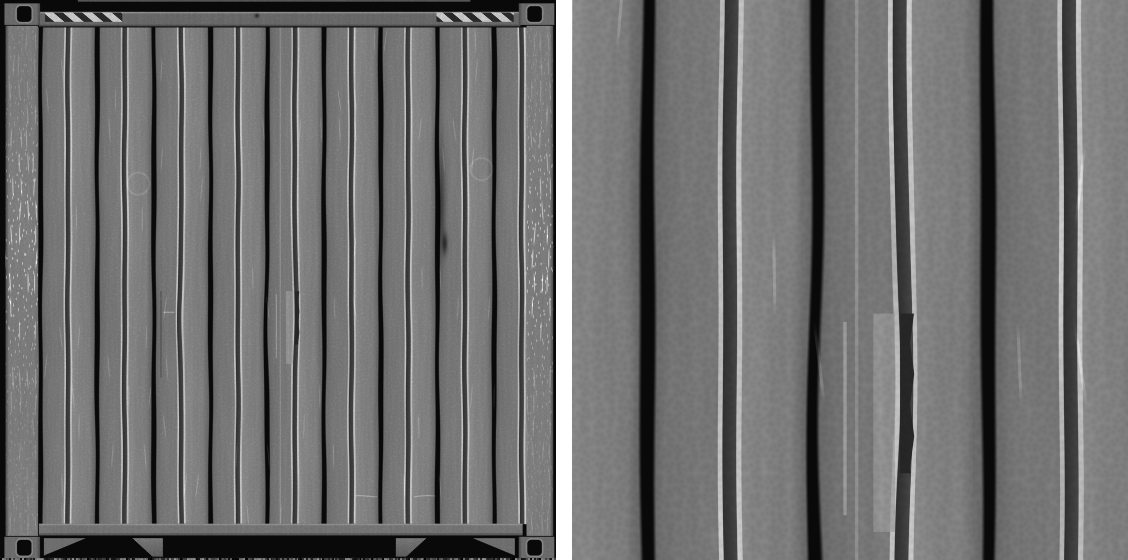
Left, the full canvas; right, a detail of the centre.
This texture is drawn by a WebGL 2 fragment shader. Its source:

```glsl
#version 300 es
precision highp float;
// Draws the ribbed steel end wall of a worn freight container, in grey.
uniform vec2 u_resolution;
out vec4 outColor;

// Lengths are percent of the canvas; tones run from 0 to 1.
#define PITCH 10.2
#define FIRST_RIB 7.28
#define SHADOW_HALF 0.4
#define STEEL 0.485
#define BLACK 0.035
#define GROOVE 0.23
#define GLINT 0.79
#define GRAIN 0.09
#define STREAKS 0.06
#define WEAR 1.0

float aa; // edge softness

float hash(vec2 p) {
  vec3 q = fract(p.xyx * 0.1031);
  q += dot(q, q.yzx + 33.33);
  return fract((q.x + q.y) * q.z);
}

// Cellular noise: distance to the nearest scattered point
float cells(vec2 p) {
  float nearest = 2.0;
  for (int j = -1; j <= 1; j++)
    for (int i = -1; i <= 1; i++) {
      vec2 id = floor(p) + vec2(i, j);
      vec2 point = id + vec2(hash(id), hash(id + 71.0));
      nearest = min(nearest, length(p - point));
    }
  return nearest;
}

float band(float x, float a, float b) {
  return smoothstep(a - aa, a + aa, x) - smoothstep(b - aa, b + aa, x);
}

float box(vec2 p, vec2 lo, vec2 hi) {
  return band(p.x, lo.x, hi.x) * band(p.y, lo.y, hi.y);
}

float blob(vec2 p, vec2 center, vec2 radius) {
  vec2 d = (p - center) / radius;
  return exp(-dot(d, d));
}

// One short, slightly tilted scratch in some of the cells
float scratches(vec2 p, vec2 size, float density) {
  vec2 id = floor(p / size), f = fract(p / size) - 0.5;
  float r = hash(id), tilt = hash(id + 19.0) - 0.5;
  float d = (f.x - (r - 0.5) * 0.5 - tilt * f.y * 0.5) * size.x;
  float fade = smoothstep(0.5, 0.2, abs(f.y));
  return step(hash(id + 43.0), density) * fade * band(d, -0.09, 0.09);
}

float wall(vec2 p) {
  // Knocks and slow waves bend the ribs
  vec2 b = p;
  b.x += 0.5 * blob(p, vec2(32.4, 43.0), vec2(2.0, 7.0));
  b.x -= 0.5 * blob(p, vec2(53.2, 43.0), vec2(1.5, 7.0));
  b.x += 0.3 * blob(p, vec2(48.0, 41.0), vec2(1.2, 12.0));
  float k = floor((b.x - FIRST_RIB + 0.8) / PITCH);
  b.x += 0.05 * (sin(p.y * 0.17 + k * 2.0) + sin(p.y * 0.31 + k * 5.0));
  float x = b.x - FIRST_RIB - k * PITCH;
  float u = x < 0.0 ? x + PITCH : x;

  // Recess, raised face, groove with two bright edges, then black fold
  float recess = STEEL - 0.12 * exp(-u * 1.3) - 0.015;
  float face = STEEL + 0.06 * exp((5.5 - u) * 0.7) - 0.1 * smoothstep(8.6, 10.0, u);
  float tone = mix(recess, face, smoothstep(4.5, 5.4, u));
  tone = mix(tone, GROOVE - 0.1 * (4.95 - u), band(u, 4.5, 5.35));
  float shine = 0.86 + 0.14 * sin(p.y * 0.23 + k * 3.0) * sin(p.y * 0.07 + k);
  tone = mix(tone, GLINT, shine * (band(u, 4.24, 4.52) + band(u, 5.36, 5.66)));
  float w = SHADOW_HALF + 0.06 * sin(p.y * 0.13 + k * 2.7);
  tone = mix(tone, BLACK, 1.0 - smoothstep(w - 0.15, w + 0.15, abs(x)));

  // Torn flap and creases
  tone = mix(tone, 0.6, 0.7 * box(p, vec2(51.4, 35.0), vec2(52.7, 48.0)));
  tone = mix(tone, 0.7, 0.6 * box(p, vec2(49.6, 36.0), vec2(49.8, 47.5)));
  tone = mix(tone, 0.66, 0.5 * band(p.x, 50.3, 50.5));
  float tear = 0.5 * abs(fract(p.y / 3.7) - 0.5);
  tone = mix(tone, 0.15, box(p, vec2(53.0, 38.5), vec2(53.6 + tear, 48.0)));
  tone = mix(tone, 0.7, 0.7 * box(p, vec2(29.4, 44.1), vec2(31.4, 44.35)));
  tone -= 0.09 * box(p, vec2(28.8, 32.5), vec2(29.1, 48.0));

  // Stain, round scuffs, low scrapes and scattered scratches
  tone *= 1.0 - 0.4 * blob(p, vec2(79.4, 64.0), vec2(0.7, 9.0));
  tone *= 1.0 - 0.6 * blob(p, vec2(80.0, 56.5), vec2(0.5, 1.8));
  for (float i = 0.0; i < 2.0; i++) {
    float ring = length(p - vec2(24.9 + 61.7 * i, 67.2 + 2.6 * i)) - 2.0;
    tone += WEAR * 0.06 * band(ring, -0.2, 0.15);
    vec2 s = p - vec2(64.0 + 10.5 * i, 11.3 + 0.1 * sin(p.x));
    tone += WEAR * 0.15 * box(s, vec2(0.0), vec2(3.8, 0.2));
  }
  return tone + WEAR * 0.1 * scratches(p, vec2(3.1, 5.3), 0.14);
}

void main() {
  vec2 p = 100.0 * gl_FragCoord.xy / u_resolution;
  aa = 70.0 / u_resolution.y;
  vec2 m = vec2(min(p.x, 100.5 - p.x), min(p.y, 99.7 - p.y)); // folded to a corner

  float tone = BLACK;
  tone = mix(tone, 0.33, box(p, vec2(14.0, 99.7), vec2(84.6, 101.0)));
  tone = mix(tone, wall(p), box(p, vec2(6.7, 6.4), vec2(94.8, 95.1)));

  // Corner posts with chipped paint
  float post = STEEL - 0.17 * smoothstep(1.7, 1.0, m.x) - 0.04 * smoothstep(6.0, 6.9, m.x);
  float worn = 0.25 + blob(p, vec2(p.x, 54.0), vec2(1.0, 20.0));
  post += WEAR * 0.28 * worn * scratches(p, vec2(1.4, 4.3), 0.55);
  post += WEAR * 0.2 * worn * smoothstep(0.2, 0.08, cells(p * vec2(1.3, 0.5)));
  tone = mix(tone, post, box(vec2(m.x, p.y), vec2(1.0, 4.3), vec2(p.x < 50.0 ? 6.85 : 5.8, 95.4)));

  // Rails, with warning stripes on the upper one
  float rail = 0.41 + 0.14 * band(p.y, 97.6, 97.9) - 0.1 * band(p.y, 95.3, 95.6);
  float slant = abs(fract((p.x + 1.2 * p.y) / 3.5) - 0.5) * 3.5;
  float stripe = mix(0.16, 0.78, smoothstep(-aa, aa, slant - 0.85));
  rail = mix(rail, stripe, box(vec2(m.x, p.y), vec2(8.1, 96.1), vec2(22.0, 97.75)));
  rail *= 1.0 - 0.6 * blob(p, vec2(46.2, 97.2), vec2(0.4));
  tone = mix(tone, rail, box(p, vec2(7.0, 95.3), vec2(93.6, 97.9)));
  float sill = 0.45 + 0.1 * band(p.y, 6.2, 6.5) - 0.1 * band(p.y, 4.4, 4.8);
  tone = mix(tone, sill, box(p, vec2(7.0, 4.4), vec2(94.0, 6.5)));

  // Gussets and feet under the sill
  float gusset = box(p, vec2(0.0, 0.8 + (m.x - 7.9) * 0.41), vec2(100.0, 3.9));
  tone = mix(tone, 0.43, gusset * band(m.x, 7.9, 15.5));
  float foot = box(vec2(m.x, p.y), vec2(23.8 + 1.1 * (3.9 - p.y), 0.6), vec2(29.3, 3.9));
  tone = mix(tone, 0.46 - 0.03 * (3.9 - p.y), foot);

  // Corner castings with rounded holes
  float hole = length(max(abs(m - vec2(4.35, 2.2)) - vec2(0.6, 0.7), 0.0)) - 0.7;
  float casting = 0.42 + 0.1 * band(hole, 0.0, 0.3) - 0.12 * smoothstep(6.5, 7.2, m.x);
  casting = mix(BLACK, casting, smoothstep(-aa, aa, hole));
  tone = mix(tone, casting, box(m, vec2(0.8, 0.3), vec2(7.2, 4.15)));

  // Gravel edge, rolled-metal streaks and fine grain
  tone = mix(tone, 0.6 * hash(floor(p * 3.0)), 1.0 - smoothstep(0.2, 0.5, p.y));
  tone *= 1.0 + STREAKS * (cells(p * vec2(1.6, 0.09)) - 0.45);
  tone *= 1.0 + GRAIN * (cells(p * 2.7) - 0.45) + 0.012 * sin(p.y * 0.11 + sin(p.x * 0.3));
  outColor = vec4(vec3(clamp(tone, 0.0, 1.0)), 1.0);
}
```
